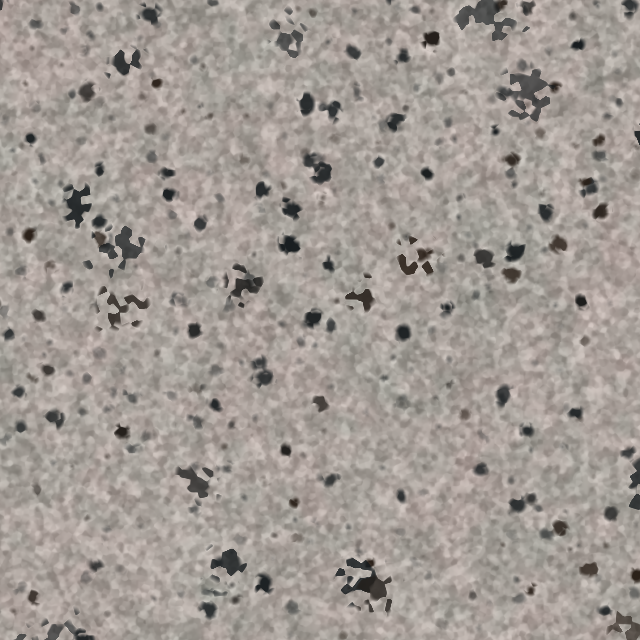
A WebGL 2 fragment shader for this texture:

```glsl
#version 300 es
precision highp float;

uniform vec2 u_resolution;
out vec4 fragColor;

const vec3 STONE = vec3(0.662, 0.632, 0.608);
const vec3 PIT_COOL = vec3(0.09, 0.11, 0.12);
const vec3 PIT_WARM = vec3(0.16, 0.12, 0.09);

vec3 hash3(vec2 p) {
  vec3 q = fract(p.xyx * vec3(0.1031, 0.1030, 0.0973));
  q += dot(q, q.yxz + 33.33);
  return fract((q.xxy + q.yzz) * q.zyx);
}

// Random value per scattered grain, blended softly between grains
float cellNoise(vec2 p, float sharpness) {
  vec2 cell = floor(p);
  float total = 0.0;
  float weights = 0.0;
  for (int y = -1; y <= 1; y++) {
    for (int x = -1; x <= 1; x++) {
      vec2 id = cell + vec2(x, y);
      vec3 rnd = hash3(id + 17.0);
      vec2 offset = id + rnd.xy - p;
      float weight = exp(-sharpness * dot(offset, offset));
      total += weight * rnd.z;
      weights += weight;
    }
  }
  return total / weights;
}

// Broad drifting patches in -1..1
float patches(vec2 p) {
  float wave = sin(p.x * 7.0 + 2.0 * sin(p.y * 5.0 + 1.0));
  wave += sin(p.y * 11.0 - p.x * 4.0 + 1.5 * sin(p.x * 9.0));
  wave += sin((p.x + p.y) * 17.0 + 2.0 * sin(p.y * 13.0));
  return wave / 3.0;
}

// Scatters dark pits: radii is (min, max), strength is (min, max)
vec3 addPits(vec3 color, vec2 uv, float cells, float density, vec2 radii,
             vec2 strength, float ragged, float softness, float crumb) {
  vec2 cell = floor(uv * cells);
  for (int y = -1; y <= 1; y++) {
    for (int x = -1; x <= 1; x++) {
      vec2 id = cell + vec2(x, y);
      vec3 place = hash3(id + cells * 3.7);
      vec3 look = hash3(id + cells * 5.3 + 41.0);
      if (place.z > density) continue;

      // Turned and slightly stretched outline
      vec2 offset = uv - (id + place.xy) / cells;
      float angle = look.x * 6.2832;
      float c = cos(angle);
      float s = sin(angle);
      offset = mat2(c, s, -s, c) * offset;
      offset.x *= mix(0.72, 1.0, look.y);

      float radius = mix(radii.x, radii.y, look.z * look.z);
      float edge = length(offset) - radius * (1.0 + ragged * (crumb - 0.5));
      float cover = 1.0 - smoothstep(-softness, softness, edge);
      float depth = mix(strength.x, strength.y, fract(look.x * 7.0 + look.z));

      // Pale rim just outside the pit
      float rim = smoothstep(0.0, softness, edge)
                * (1.0 - smoothstep(softness, softness * 3.0, edge));
      color += 0.035 * rim * depth;

      vec3 pit = mix(PIT_COOL, PIT_WARM, smoothstep(0.55, 0.95, look.y));
      color = mix(color, pit, cover * depth);
    }
  }
  return color;
}

void main() {
  vec2 uv = gl_FragCoord.xy / u_resolution.y;

  // Grain at three sizes
  float fine = cellNoise(uv * 150.0, 5.0) - 0.5;
  float medium = cellNoise(uv * 88.0 + 31.0, 6.0) - 0.5;
  float coarse = cellNoise(uv * 34.0 + 73.0, 4.0) - 0.5;
  float grain = 0.13 * fine + 0.17 * medium + 0.06 * coarse;
  grain += 0.012 * patches(uv + 0.3);

  // Faint shifts between rosy and greenish stone
  float tint = 0.012 * patches(uv * 1.3) + 0.035 * coarse;
  vec3 color = STONE + grain + tint * vec3(0.6, -0.4, -0.2);

  // Flecks, round pits, then large crumbled pits
  float crumb = cellNoise(uv * 105.0 + 57.0, 8.0);
  float shards = cellNoise(uv * 78.0 + 11.0, 9.0);
  color = addPits(color, uv, 29.0, 0.34, vec2(0.003, 0.008),
                  vec2(0.2, 0.6), 1.2, 0.0040, crumb);
  color = addPits(color, uv, 14.0, 0.42, vec2(0.007, 0.013),
                  vec2(0.72, 1.0), 0.9, 0.0042, crumb);
  color = addPits(color, uv, 7.0, 0.36, vec2(0.013, 0.026),
                  vec2(0.6, 0.9), 3.4, 0.0045, shards);

  fragColor = vec4(clamp(color, 0.0, 1.0), 1.0);
}
```
